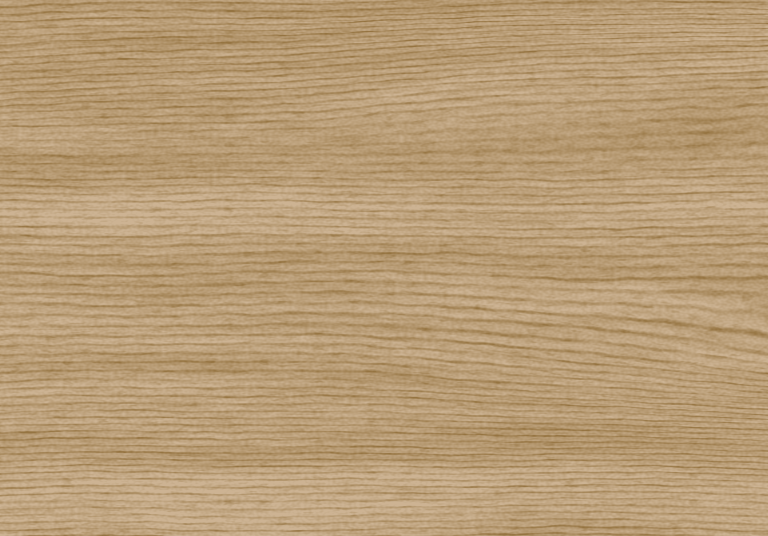
Reproduce this texture procedurally as a Shadertoy shader.

```glsl
// Pale oak board with fine, gently bending horizontal grain

float hash(vec2 cell) {
    uvec2 q = uvec2(ivec2(cell)) * uvec2(1597334673u, 3812015801u);
    uint n = (q.x ^ q.y) * 1597334673u;
    n = (n ^ (n >> 15)) * 2246822519u;
    return float((n ^ (n >> 13)) >> 8) / 16777216.0;
}

float cornerSlope(vec2 cell, vec2 offset) {
    float angle = 6.28318 * hash(cell);
    return dot(vec2(cos(angle), sin(angle)), offset);
}

float gradientNoise(vec2 p) {
    vec2 cell = floor(p), f = fract(p);
    vec2 u = f * f * f * (f * (f * 6.0 - 15.0) + 10.0);
    vec2 e = vec2(0.0, 1.0);
    float low = mix(cornerSlope(cell, f), cornerSlope(cell + e.yx, f - e.yx), u.x);
    float high = mix(cornerSlope(cell + e, f - e), cornerSlope(cell + 1.0, f - 1.0), u.x);
    return mix(low, high, u.y);
}

// Bell-shaped weight around a height on the board
float band(float y, float center, float width) {
    float d = (y - center) / width;
    return exp(-d * d);
}

// Height along the board after undoing the bends of the grain
float grainHeight(vec2 p) {
    float rise = 0.05 * p.x * smoothstep(0.66, 0.85, p.y) * (1.0 - 0.7 * smoothstep(0.9, 1.0, p.y));
    float arch = -0.07 * (p.x - 0.4) * (p.x - 0.4) * band(p.y, 0.32, 0.11);
    float drift = 0.012 * gradientNoise(p * vec2(2.2, 3.0) + 7.3);
    return p.y - rise - arch + drift;
}

// Evenly spaced dark growth lines, worn into dashes of varying weight
float growthLines(float x, float r) {
    float phase = 66.0 * r + 1.4 * sin(9.0 * r - 0.9);
    phase += 0.3 * gradientNoise(vec2(x * 2.0, r * 14.0));
    phase += 0.24 * gradientNoise(vec2(x * 16.0, r * 40.0));
    float f = fract(phase), id = floor(phase);
    float shade = smoothstep(0.1, 0.7, f) * (1.0 - smoothstep(0.84, 1.0, f));
    float core = smoothstep(0.52, 0.73, f) * (1.0 - smoothstep(0.76, 0.96, f));
    float strength = mix(0.7, 1.0, hash(vec2(id, 5.0)));
    float wear = 0.95 + 0.7 * gradientNoise(vec2(x * 5.0, id * 1.37));
    wear += 0.8 * gradientNoise(vec2(x * 24.0, id * 3.71));
    return (0.25 * shade + 0.85 * core * clamp(wear, 0.2, 1.5)) * strength;
}

void mainImage(out vec4 fragColor, in vec2 fragCoord) {
    vec2 p = fragCoord / iResolution.y;
    float r = grainHeight(p);

    // Broad tone bands
    float tone = 0.58 + 1.1 * gradientNoise(vec2(p.x * 0.7, r * 9.0));
    tone += 1.15 * gradientNoise(vec2(p.x * 1.3 + 3.1, r * 24.0));
    tone += 0.7 * gradientNoise(vec2(p.x * 3.0 + 8.4, r * 48.0));
    tone -= 0.75 * band(r, 0.71, 0.04);
    tone += 0.4 * band(r, 0.61, 0.04) + 0.35 * band(r, 0.07, 0.06);

    // Growth lines, faint over the flecked upper band
    float lines = growthLines(p.x, r) * (1.0 - 0.45 * band(r, 0.72, 0.05));
    tone -= 2.4 * lines;
    tone += 1.1 * gradientNoise(vec2(p.x * 9.0 + 5.7, r * 165.0));

    // Fibres and short pores
    tone += 0.9 * gradientNoise(vec2(p.x * 38.0, r * 190.0));
    tone += 1.3 * gradientNoise(p * vec2(135.0, 225.0) + 0.37);
    float pore = gradientNoise(vec2(p.x * 30.0, r * 180.0) + 41.7);
    tone -= 0.9 * smoothstep(0.2, 0.42, pore);

    vec3 honey = vec3(0.73, 0.62, 0.47);
    vec3 toneStep = vec3(0.04, 0.046, 0.06);
    fragColor = vec4(honey + toneStep * clamp(tone, -3.6, 1.8), 1.0);
}
```
